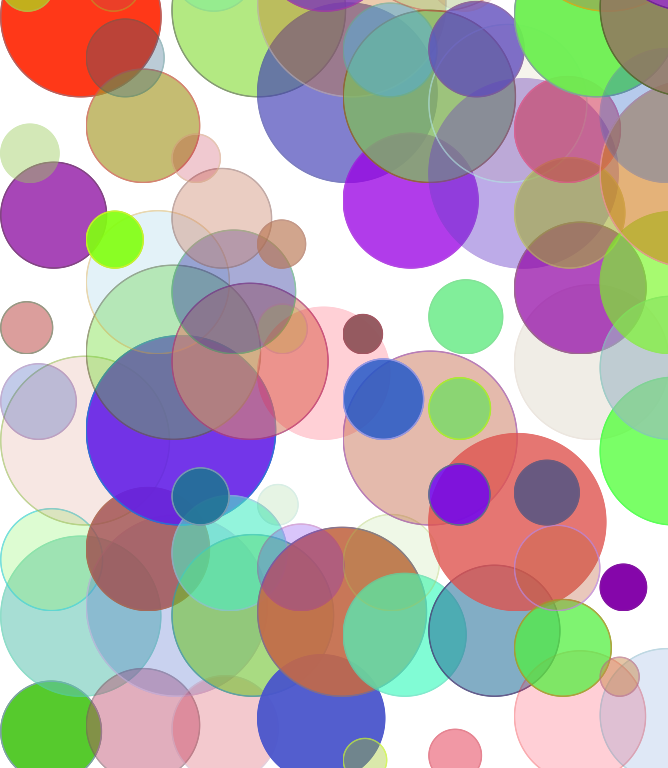
Give the GLSL for this background, as a Shadertoy shader.

```glsl
// Translucent, thinly outlined discs of random size and colour, one per grid cell, on white.

// Integer hash: three values from 0 to 1 for a cell and a seed.
vec3 hash3(ivec2 cell, int seed) {
    uvec3 v = uvec3(ivec3(cell, seed) + 64) * 1664525u + 1013904223u;
    v.x += v.y * v.z; v.y += v.z * v.x; v.z += v.x * v.y;
    v ^= v >> 16u;
    v.x += v.y * v.z; v.y += v.z * v.x; v.z += v.x * v.y;
    return vec3(v >> 8u) / 16777216.0;
}

// Jittered colour from one of six families, spread evenly over the grid.
vec3 discColour(ivec2 cell) {
    float pick = fract(dot(vec2(cell), vec2(0.7549, 0.5698)) + 0.35);
    vec3 base = pick < 0.28 ? vec3(0.72, 0.44, 0.26)   // tan
              : pick < 0.53 ? vec3(0.47, 0.85, 0.22)   // green
              : pick < 0.71 ? vec3(0.30, 0.34, 0.66)   // slate
              : pick < 0.84 ? vec3(0.52, 0.06, 0.80)   // violet
              : pick < 0.91 ? vec3(0.90, 0.12, 0.12)   // red
                            : vec3(0.45, 0.85, 0.72);  // mint
    return clamp(base + 0.36 * (hash3(cell, 1) - 0.5), 0.0, 1.0);
}

void mainImage(out vec4 fragColor, in vec2 fragCoord) {
    // Grid space: one unit per cell, lowest row slightly below the canvas.
    const float cellSize = 0.1115;
    vec2 p = (fragCoord / iResolution.y + vec2(0.0, 0.019)) / cellSize;
    float pixel = 1.0 / (iResolution.y * cellSize);
    ivec2 home = ivec2(floor(p));
    vec3 colour = vec3(1.0);

    // Discs grow up and right from their cell corner; later columns and rows lie on top.
    for (int x = -2; x <= 0; x++) {
        for (int y = -2; y <= 0; y++) {
            ivec2 cell = home + ivec2(x, y);
            if (cell.x < 0 || cell.y < 0) continue;

            vec3 shape = hash3(cell, 0);
            float radius = mix(0.23, 1.17, shape.x);
            float dist = length(p - vec2(cell) - radius) - radius;

            // Body
            float body = 1.0 - smoothstep(-0.5 * pixel, 0.5 * pixel, dist);
            colour = mix(colour, discColour(cell), body * mix(0.1, 1.0, shape.y));

            // Outline
            float line = 1.0 - smoothstep(-0.5 * pixel, 0.5 * pixel, abs(dist + 0.009) - 0.009);
            colour = mix(colour, hash3(cell, 2), line * 0.7 * shape.z);
        }
    }
    fragColor = vec4(colour, 1.0);
}
```
